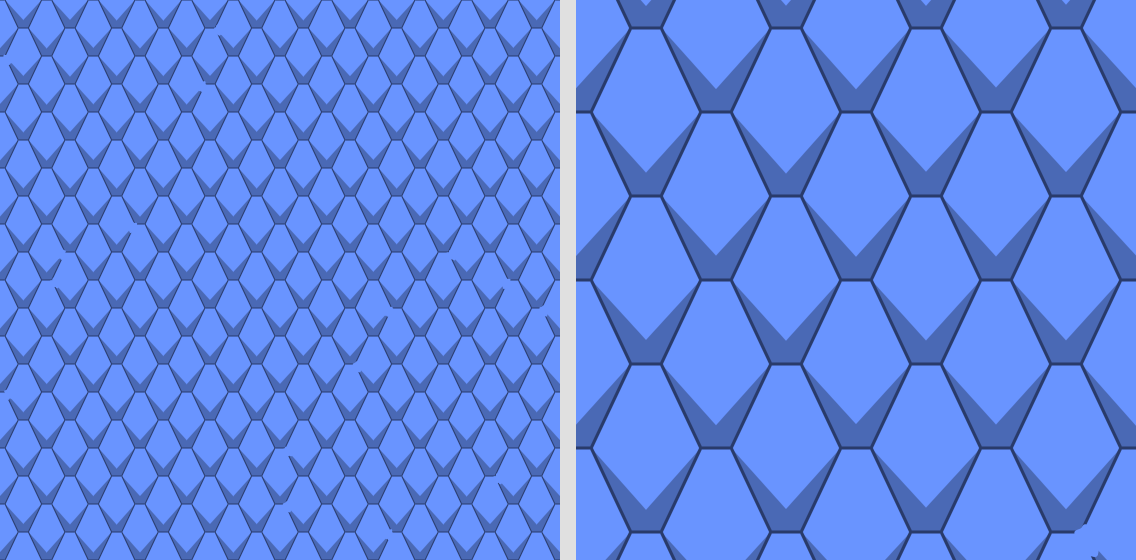
Left, the full canvas; right, a detail of the centre.
Reproduce this pattern procedurally as a Shadertoy shader.

```glsl
const vec2  REPEATS     = vec2(12.0, 10.0);
const float HALF_HEIGHT = 0.05;     // scale centre to its flat end
const float HALF_WIDTH  = 0.0326;   // scale centre to its side corner
const float HALF_END    = 0.0090;   // half length of the flat end
const float TIP_DEPTH   = 0.0362;   // scale centre to the tip of the lit face
const float TIP_JITTER  = 0.0008;
const float LINE_WIDTH  = 0.0018;
const float CHIP_CHANCE = 0.08;
const float CHIP_RADIUS = 0.0115;
const vec2  CHIP_OFFSET = vec2(HALF_END + 0.006, -0.005);
const float TAU         = 6.2831853;

const vec3 FACE_COLOR   = vec3(0.41, 0.58, 1.00);
const vec3 SHADOW_COLOR = vec3(0.29, 0.41, 0.71);
const vec3 LINE_COLOR   = vec3(0.16, 0.23, 0.42);

float hash(vec2 p) {
    return fract(sin(dot(p, vec2(127.1, 311.7))) * 43758.5453);
}

// Signed distance to the six-sided scale, negative inside.
float scaleDistance(vec2 p) {
    vec2 q = abs(p);
    vec2 sideNormal = normalize(vec2(HALF_HEIGHT, HALF_WIDTH - HALF_END));
    return max(q.y - HALF_HEIGHT, dot(q - vec2(HALF_WIDTH, 0.0), sideNormal));
}

// Offset from the centre of the enclosing scale; id wraps with the canvas.
vec2 scaleCell(vec2 uv, out vec2 id) {
    vec2 grid = uv * REPEATS;
    vec2 shiftA = vec2(0.0, 0.5);
    vec2 shiftB = vec2(0.5, 0.0);
    vec2 centerA = floor(grid - shiftA + 0.5) + shiftA;
    vec2 centerB = floor(grid - shiftB + 0.5) + shiftB;
    vec2 a = (grid - centerA) / REPEATS;
    vec2 b = (grid - centerB) / REPEATS;
    bool useA = scaleDistance(a) < scaleDistance(b);
    id = mod(useA ? centerA : centerB, REPEATS);
    return useA ? a : b;
}

// Ragged worn spot beside the flat end of a few scales.
float chipMask(vec2 uv, float blur) {
    vec2 id;
    vec2 p = scaleCell(uv + vec2(0.0, HALF_HEIGHT), id);
    float seed = hash(id + 17.3);
    float side = hash(id + 41.9) < 0.5 ? -1.0 : 1.0;
    vec2 q = vec2(p.x * side, p.y) - CHIP_OFFSET;
    float angle = atan(q.y, q.x);
    float phase = TAU * hash(id + 5.7);
    float ragged = 0.8 + 0.12 * sin(3.0 * angle + phase)
                       + 0.08 * sin(8.0 * angle - 2.0 * phase);
    float edge = length(q) - CHIP_RADIUS * ragged;
    return step(seed, CHIP_CHANCE) * (1.0 - smoothstep(-blur, blur, edge));
}

void mainImage(out vec4 fragColor, in vec2 fragCoord) {
    vec2 uv = fragCoord / iResolution.xy;
    float blur = 0.7 / min(iResolution.x, iResolution.y);

    vec2 id;
    vec2 p = scaleCell(uv, id);

    // Shadowed V below the lit face
    float tip = TIP_DEPTH + TIP_JITTER * (2.0 * hash(id) - 1.0);
    vec2 faceNormal = normalize(vec2(tip, HALF_WIDTH));
    float faceEdge = dot(vec2(abs(p.x) - HALF_WIDTH, -p.y), faceNormal);
    float shadow = smoothstep(-blur, blur, faceEdge);

    // Outline shared by neighbouring scales
    float outline = 1.0 - smoothstep(-blur, blur, -scaleDistance(p) - 0.5 * LINE_WIDTH);

    vec3 color = mix(FACE_COLOR, SHADOW_COLOR, shadow);
    color = mix(color, LINE_COLOR, outline);
    color = mix(color, FACE_COLOR, chipMask(uv, blur));
    fragColor = vec4(color, 1.0);
}
```
